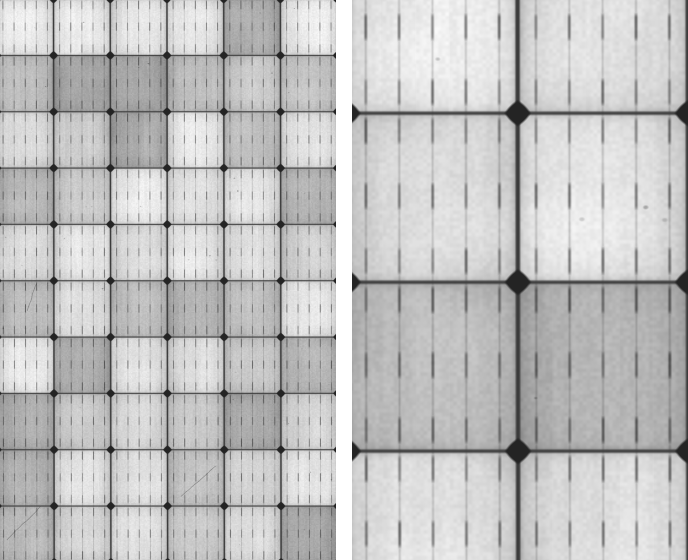
Left: the whole. Right: its middle third, enlarged.
A Shadertoy shader for this pattern:

```glsl
#define GRID_SCALE vec2(5.923, 9.942)
#define GRID_SHIFT vec2(0.051, 0.042)
#define SEAM_HALF vec2(0.0125, 0.0095)
#define DIAMOND_RADIUS 0.076
#define BUSBARS 5.0
#define DASH_SPACING 0.385
#define DASH_HALF 0.078
#define TONE_LIGHT 0.935
#define TONE_DARK 0.66
#define GRAIN 0.05
#define SEAM_COLOR vec3(0.23)
#define DIAMOND_COLOR vec3(0.14)

float hash(vec2 p) {
    vec3 q = fract(p.xyx * vec3(0.1031, 0.1030, 0.0973));
    q += dot(q, q.yzx + 33.33);
    return fract((q.x + q.y) * q.z);
}

float noise(vec2 p) {
    vec2 i = floor(p), f = fract(p);
    f = f * f * (3.0 - 2.0 * f);
    vec2 e = vec2(0.0, 1.0);
    return mix(mix(hash(i), hash(i + e.yx), f.x),
               mix(hash(i + e.xy), hash(i + e.yy), f.x), f.y);
}

// Softened coverage of the region where dist < 0
float cover(float dist, float blur) {
    return 1.0 - smoothstep(-blur, blur, dist);
}

float segment(vec2 p, vec2 a, vec2 b) {
    vec2 pa = p - a, ba = b - a;
    return length(pa - ba * clamp(dot(pa, ba) / dot(ba, ba), 0.0, 1.0));
}

// Per-cell brightness with darker rims, a sideways tilt and uneven strips
float cellTone(vec2 g, vec2 id, vec2 local) {
    float tone = mix(TONE_LIGHT, TONE_DARK, pow(hash(id + 17.0), 1.15));
    vec2 rim = abs(2.0 * local - 1.0);
    tone *= 1.0 - 0.11 * pow(rim.x, 3.0) - 0.06 * pow(rim.y, 4.0);
    tone += 0.09 * (hash(id + 71.0) - 0.5) * (local.x - 0.5);
    tone += 0.02 * (hash(vec2(floor(g.x * BUSBARS), id.y + 40.0)) - 0.5);
    tone += 0.04 * (noise(g * 3.0 + 9.0) - 0.5);
    tone += 0.03 * (noise(vec2(g.x * 36.0, g.y * 2.0)) - 0.5);
    return tone + GRAIN * (noise(g * 46.0) - 0.5);
}

// Thin conductors, each with three darker dashes per cell
float busbarShade(vec2 g, vec2 local, float blur) {
    float lane = ((local.x - 0.5) * 1.02 + 0.5) * BUSBARS;
    float across = abs(fract(lane) - 0.5) / BUSBARS;
    float along = abs(local.y - 0.51);
    float dash = min(along, abs(along - DASH_SPACING)) - DASH_HALF;
    float seed = hash(floor(vec2(g.x * BUSBARS, g.y * 3.0)) + 5.0);
    float wire = 0.16 * cover(across - 0.006, blur);
    float mark = cover(across - 0.008, blur) * cover(dash, 0.025);
    return 1.0 - max(wire, mark * mix(0.36, 0.54, seed));
}

// Sparse dark blemishes at random places in a cell
float specks(vec2 id, vec2 local, float blur) {
    float mask = 0.0;
    for (int i = 0; i < 3; i++) {
        vec2 seed = id + vec2(31.0, 53.0) * float(i + 1);
        vec2 center = 0.1 + 0.8 * vec2(hash(seed), hash(seed + 7.3));
        float strength = 0.3 * smoothstep(0.6, 1.0, hash(seed + 3.7));
        float radius = mix(0.006, 0.015, hash(seed + 11.1));
        vec2 offset = (local - center) * vec2(1.0, 1.3);
        mask = max(mask, strength * cover(length(offset) - radius, blur));
    }
    return mask;
}

// Hairline fractures: one steep, two diagonal
float cracks(vec2 id, vec2 local, float blur) {
    float mask = 0.0;
    for (int i = 0; i < 3; i++) {
        float k = float(i);
        vec2 cell = vec2(3.0 * mod(k, 2.0), (2.0 - k) * (2.0 - k));
        vec2 center = vec2(0.61 - 0.07 * k, 0.57 + 0.13 * cos(3.1416 * k));
        vec2 reach = vec2(i == 0 ? 0.08 : 0.30, 0.23 + 0.035 * k);
        vec2 wobble = vec2(0.025 * (noise(local * 9.0 + k) - 0.5), 0.0);
        float d = segment(local + wobble, center - reach, center + reach);
        float here = 1.0 - step(0.5, distance(id, cell));
        mask = max(mask, here * cover(d - 0.005, blur));
    }
    return mask;
}

void mainImage(out vec4 fragColor, in vec2 fragCoord) {
    vec2 uv = fragCoord / iResolution.xy;
    vec2 g = uv * GRID_SCALE + GRID_SHIFT;
    g.x -= 0.012 * (0.5 - uv.y);
    float blur = max(0.75 * GRID_SCALE.y / iResolution.y, 0.009);
    vec2 id = floor(g), local = fract(g);

    // Cell surface and wear
    float tone = cellTone(g, id, local) * busbarShade(g, local, blur);
    tone *= 1.0 - specks(id, local, blur);
    tone *= 1.0 - 0.32 * cracks(id, local, blur);
    vec3 color = vec3(tone);

    // Seams with a soft shadow, and rounded diamonds where they cross
    vec2 edge = 0.5 - abs(local - 0.5);
    vec2 gap = edge - SEAM_HALF;
    color *= 1.0 - 0.12 * exp(-max(min(gap.x, gap.y), 0.0) * 60.0);
    float seam = max(cover(gap.x, blur), 0.92 * cover(gap.y, blur));
    color = mix(color, SEAM_COLOR, seam);
    float corner = mix((edge.x + edge.y) * 0.7071, length(edge), 0.3);
    float diamond = cover(corner - DIAMOND_RADIUS * 0.78, blur);
    color = mix(color, DIAMOND_COLOR, diamond);

    fragColor = vec4(clamp(color, 0.0, 1.0), 1.0);
}
```
